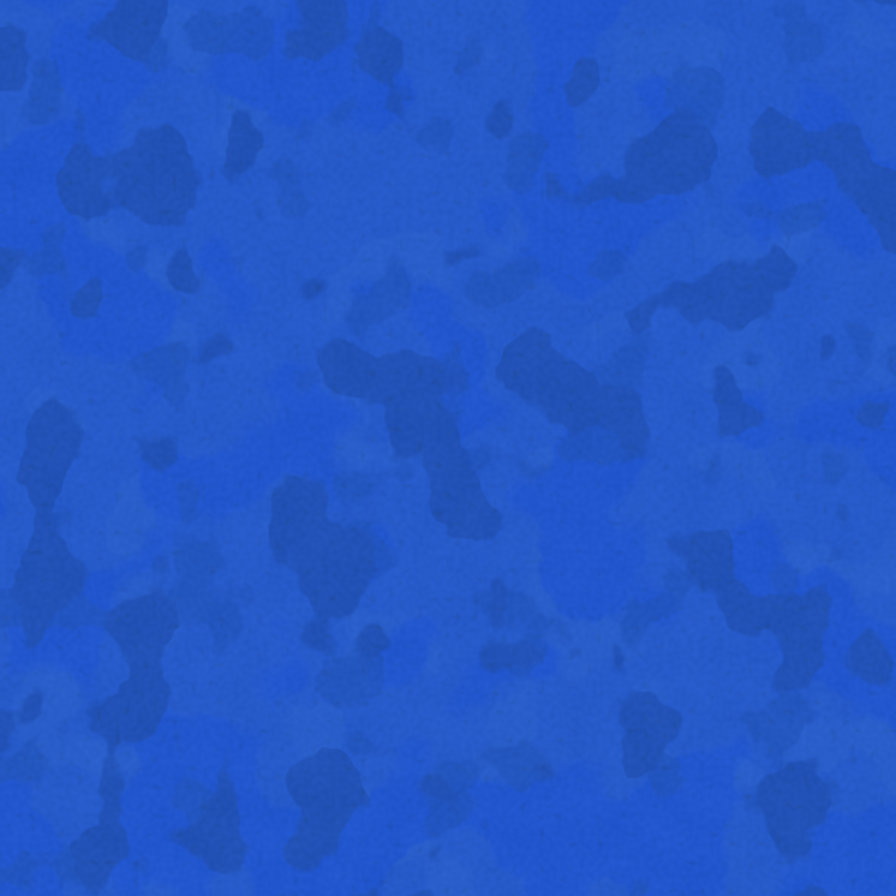
Reproduce this texture procedurally as a Shadertoy shader.

```glsl
// Blue camouflage: many small dark islands and softer bright patches on mid blue.
// Each layer is warped gradient noise cut at a level, then the whole is
// mottled with faint cloudiness, fine grain and sparse specks.

vec2 randomDirection(vec2 cell) {
    vec3 q = fract(cell.xyx * vec3(0.1031, 0.1030, 0.0973));
    q += dot(q, q.yzx + 33.33);
    float angle = 6.2832 * fract((q.x + q.y) * q.z);
    return vec2(cos(angle), sin(angle));
}

float gradientNoise(vec2 p) {
    vec2 cell = floor(p);
    vec2 f = p - cell;
    vec2 u = f * f * f * (f * (f * 6.0 - 15.0) + 10.0);
    float a = dot(randomDirection(cell), f);
    float b = dot(randomDirection(cell + vec2(1, 0)), f - vec2(1, 0));
    float c = dot(randomDirection(cell + vec2(0, 1)), f - vec2(0, 1));
    float d = dot(randomDirection(cell + vec2(1, 1)), f - vec2(1, 1));
    return mix(mix(a, b, u.x), mix(c, d, u.x), u.y);
}

// Two octaves: broad blobs with corners and necks
float blobField(vec2 p) {
    return gradientNoise(p) + 0.45 * gradientNoise(p * 2.1 + 17.3);
}

float patchMask(float field, float level, float softness) {
    return smoothstep(level - softness, level + softness, field);
}

void mainImage(out vec4 fragColor, in vec2 fragCoord) {
    vec2 uv = fragCoord / iResolution.y;

    // Small warp that roughens the outlines
    vec2 ragged = uv + 0.008 * vec2(gradientNoise(uv * 55.0 + 5.0),
                                    gradientNoise(uv * 55.0 + 71.0));

    // Patches, with more bright ones toward the bottom
    float brightField = blobField(ragged * 7.0 + 40.0) + 0.16 * smoothstep(0.25, 0.0, uv.y);
    float bright = patchMask(brightField, 0.13, 0.06);
    float pale = patchMask(blobField(ragged * 9.0 + 83.0), 0.25, 0.06);
    float dusky = patchMask(blobField(ragged * 11.0 + 127.0), 0.28, 0.06);
    float dark = patchMask(blobField(ragged * vec2(9.5, 8.0) + 211.0), 0.19, 0.04);

    vec3 color = vec3(0.151, 0.354, 0.792);
    color = mix(color, vec3(0.163, 0.368, 0.792), pale);
    color = mix(color, vec3(0.130, 0.334, 0.808), bright * 0.9);
    color = mix(color, vec3(0.136, 0.330, 0.738), dusky * 0.75);
    color = mix(color, vec3(0.132, 0.320, 0.714), dark);

    // Cloudiness, fine grain and sparse dark specks
    float cloud = gradientNoise(uv * 24.0 + 9.0);
    float grain = gradientNoise(uv * 150.0 + 31.0);
    float specks = smoothstep(0.25, 0.55, gradientNoise(uv * 95.0 + 57.0));
    color += vec3(0.010, 0.012, 0.014) * cloud;
    color += vec3(0.016, 0.018, 0.026) * grain;
    color -= vec3(0.004, 0.010, 0.045) * specks;

    fragColor = vec4(color, 1.0);
}
```
